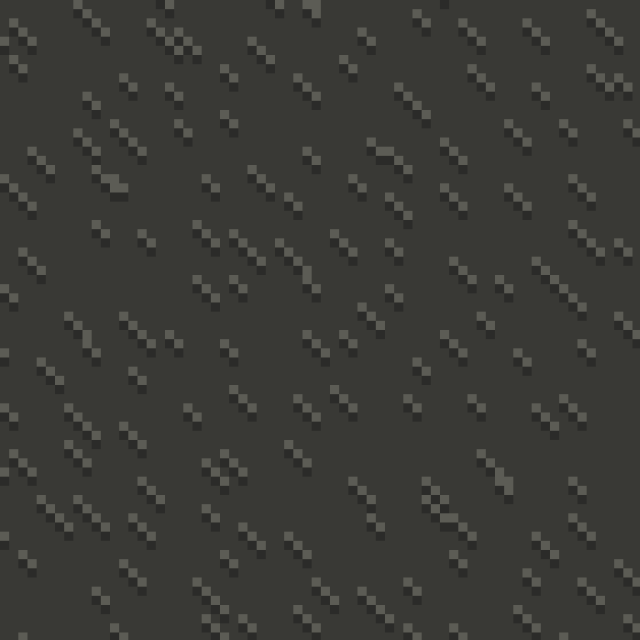
This pattern is drawn by a WebGL 2 fragment shader. Its source:

```glsl
#version 300 es
precision highp float;
precision highp int;

// Short diagonal staircases of square cells scattered on a dark ground.
// Each block of a jittered grid holds one staircase of two to four light
// cells running down to the right, with a dark shadow cell under each.

uniform vec2 u_resolution;
out vec4 outColor;

const vec3 GROUND = vec3(0.222, 0.222, 0.206);
const vec3 SHADOW = vec3(0.170, 0.170, 0.160);
const vec3 LIGHT  = vec3(0.360, 0.360, 0.332);

const float CELLS_ACROSS = 69.82;  // cells along the canvas height
const int   BLOCK_SIZE = 6;        // cells per block side, one mark each
const float JITTER_CELLS = 5.0;    // start positions per axis in a block
const float SHARE_OF_TWO = 0.37;   // marks with two steps
const float SHARE_OF_FOUR = 0.12;  // marks with four steps
const uint  SEED = 37u;

// Integer hash of a block: three values from 0 to 1.
vec3 hashBlock(ivec2 block) {
    uvec3 v = uvec3(uvec2(block + 1024), SEED) * 1664525u + 1013904223u;
    v.x += v.y * v.z;  v.y += v.z * v.x;  v.z += v.x * v.y;
    v ^= v >> 16u;
    v.x += v.y * v.z;  v.y += v.z * v.x;  v.z += v.x * v.y;
    return vec3(v >> 8u) / 16777216.0;
}

// Number of steps in a mark, chosen by a random value.
int stepCount(float pick) {
    if (pick < SHARE_OF_TWO) return 2;
    return pick > 1.0 - SHARE_OF_FOUR ? 4 : 3;
}

// Flat colour of one cell; rows count downward from the top.
vec3 cellColor(ivec2 cell) {
    ivec2 home = ivec2(floor(vec2(cell) / float(BLOCK_SIZE)));
    bool lit = false;
    bool shaded = false;

    // Marks can reach in from the blocks above and to the left.
    for (int dy = -1; dy <= 0; dy++) {
        for (int dx = -1; dx <= 0; dx++) {
            ivec2 block = home + ivec2(dx, dy);
            vec3 random = hashBlock(block);
            ivec2 start = block * BLOCK_SIZE + ivec2(random.xy * JITTER_CELLS);
            ivec2 offset = cell - start;
            bool inMark = offset.x >= 0 && offset.x < stepCount(random.z);
            lit = lit || (inMark && offset.y == offset.x);
            shaded = shaded || (inMark && offset.y == offset.x + 1);
        }
    }
    return lit ? LIGHT : (shaded ? SHADOW : GROUND);
}

void main() {
    // Cell coordinates measured from the top left corner.
    vec2 fromTop = vec2(gl_FragCoord.x, u_resolution.y - gl_FragCoord.y);
    float pixelInCells = CELLS_ACROSS / u_resolution.y;
    vec2 position = fromTop * pixelInCells;

    // Blend the four nearest cells across one pixel at their borders.
    vec2 corner = floor(position - 0.5);
    vec2 toBorder = position - corner - 1.0;
    vec2 blend = clamp(toBorder / pixelInCells + 0.5, 0.0, 1.0);
    ivec2 cell = ivec2(corner);
    vec3 upper = mix(cellColor(cell), cellColor(cell + ivec2(1, 0)), blend.x);
    vec3 lower = mix(cellColor(cell + ivec2(0, 1)), cellColor(cell + ivec2(1, 1)), blend.x);

    outColor = vec4(mix(upper, lower, blend.y), 1.0);
}
```
